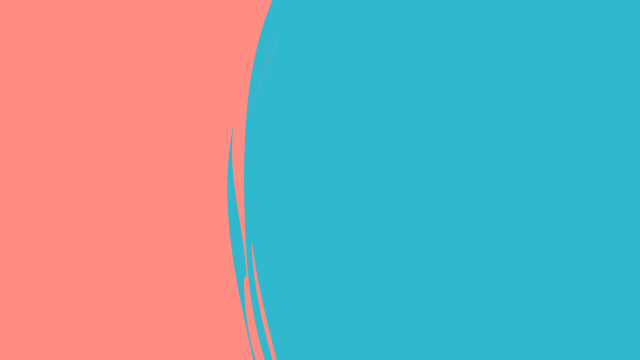
This background is drawn by a Shadertoy shader. Its source:

```glsl
// A coral field on the left meets a teal field on the right along a bowed brush edge.
// Each stroke boundary is a cubic x(depth) through four even samples; the area
// between two boundaries is filled by its pixel coverage. Units: canvas heights.

// Cubic through four values evenly spaced over depths top..bottom
float edge(float depth, float top, float bottom, vec4 v) {
    float u = 3.0 * clamp((depth - top) / (bottom - top), 0.0, 1.0);
    vec4 w = vec4(-(u - 1.0) * (u - 2.0) * (u - 3.0) / 6.0,
                  u * (u - 2.0) * (u - 3.0) / 2.0,
                  -u * (u - 1.0) * (u - 3.0) / 2.0,
                  u * (u - 1.0) * (u - 2.0) / 6.0);
    return dot(w, v);
}

// Smooth step of one pixel, 0 before the limit and 1 past it
float past(float value, float limit, float pixel) {
    return clamp((value - limit) / pixel + 0.5, 0.0, 1.0);
}

// Coverage of the interval from lo to hi
float span(float value, float lo, float hi, float pixel) {
    return max(past(value, lo, pixel) - past(value, hi, pixel), 0.0);
}

// Faint scratch that tapers toward both ends
float scratch(vec2 q, float top, float bottom, vec4 v, float pixel) {
    float x = edge(q.y, top, bottom, v);
    float taper = smoothstep(top, top + 0.03, q.y) * smoothstep(bottom, bottom - 0.05, q.y);
    return taper * span(q.x, x - 0.0008, x + 0.0008, pixel);
}

void mainImage(out vec4 fragColor, in vec2 fragCoord) {
    float pixel = 1.0 / iResolution.y;
    // x from the left, y as depth below the top
    vec2 q = vec2(fragCoord.x * pixel, 1.0 - fragCoord.y * pixel);
    vec3 coral = vec3(1.0, 0.55, 0.51);
    vec3 teal = vec3(0.19, 0.72, 0.81);

    // Main bowed edge, in an upper and a lower half
    float bow = q.y < 0.5
        ? edge(q.y, 0.0, 0.5, vec4(0.757, 0.706, 0.6836, 0.6778))
        : edge(q.y, 0.5, 1.0, vec4(0.6778, 0.6822, 0.698, 0.736));
    float paint = past(q.x, bow, pixel);

    // Detached blade; its inner side drops back at a rounded notch
    float outer = edge(q.y, 0.338, 1.0, vec4(0.6505, 0.632, 0.6574, 0.7037));
    float inner = edge(q.y, 0.338, 0.766, vec4(0.6505, 0.6472, 0.6671, 0.6852));
    if (q.y > 0.766) {
        inner = edge(q.y, 0.766, 1.0, vec4(0.677, 0.681, 0.691, 0.7107))
              + 0.008 * exp(-250.0 * (q.y - 0.766));
    }
    paint = max(paint, span(q.x, outer, inner, pixel) * past(q.y, 0.338, pixel));

    // Coral sliver cut into the teal near the bottom
    float left = edge(q.y, 0.662, 1.0, vec4(0.699, 0.7072, 0.728, 0.757));
    float right = edge(q.y, 0.662, 1.0, vec4(0.699, 0.7164, 0.7407, 0.7685));
    paint *= 1.0 - span(q.x, left, right, pixel) * past(q.y, 0.662, pixel);

    // Hairline scratches near the top
    float hairs = scratch(q, 0.088, 0.324, vec4(0.7685, 0.75, 0.7153, 0.7014), pixel)
                + scratch(q, 0.1, 0.2, vec4(0.741, 0.7395, 0.736, 0.7315), pixel);
    paint *= 1.0 - 0.4 * min(hairs, 1.0);

    fragColor = vec4(mix(coral, teal, paint), 1.0);
}
```
